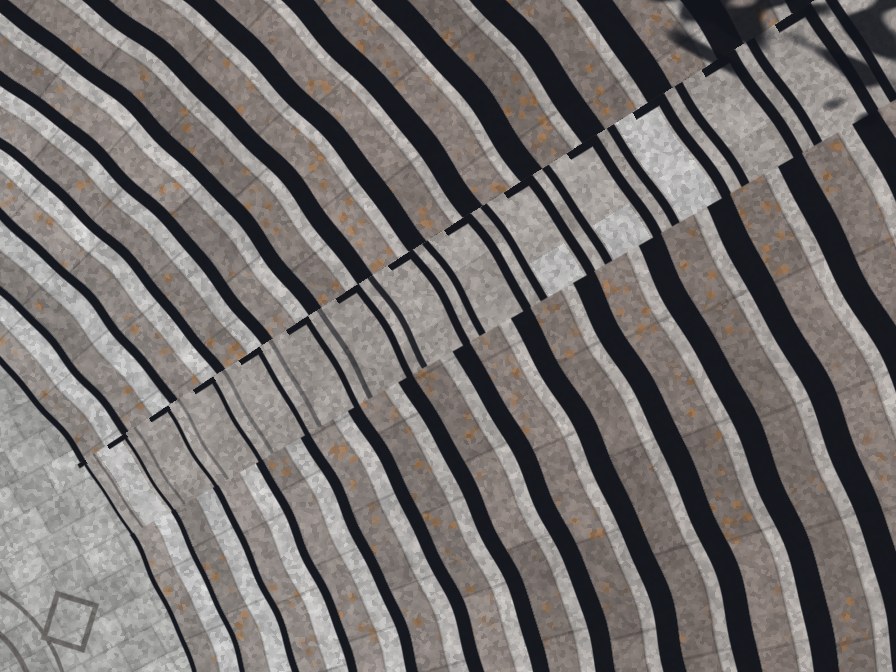
A WebGL 1 fragment shader for this pattern:

```glsl
precision highp float;
uniform vec2 u_resolution;

// Layout, in canvas heights
const vec2 CENTRE = vec2(-0.941, -0.441);
const float FIRST_RADIUS = 1.38;
const float ROW_GROWTH = 0.0523;
const float STAIR_LOW = 0.517;
const float STAIR_HIGH = 0.603;
const float SLAB_WIDTH = 0.48;
const float BLOCKS_PER_RADIAN = 12.5;
const float WAVE = 0.027;
const float UPPER_SHIFT = 0.27;
const float LOWER_SHIFT = 0.24;
const vec2 FRAME_POS = vec2(0.104, 0.075);
const vec2 FRAME_HALF = vec2(0.030, 0.034);
const vec2 ORCHESTRA = vec2(-0.104, -0.059);

// Palette
const vec3 SHADOW = vec3(0.065, 0.075, 0.10);
const vec3 BROWN = vec3(0.495, 0.455, 0.435);
const vec3 GREY = vec3(0.57, 0.545, 0.53);
const vec3 WARM_PALE = vec3(0.68, 0.66, 0.645);
const vec3 COOL_PALE = vec3(0.75, 0.75, 0.75);
const vec3 PAVING = vec3(0.66, 0.66, 0.655);
const vec3 LICHEN = vec3(0.70, 0.45, 0.22);

float hash(vec2 p) {
  return fract(sin(dot(p, vec2(127.1, 311.7))) * 43758.5);
}

// Nearest cell: distance and random value
vec2 cellular(vec2 p) {
  vec2 base = floor(p);
  vec2 best = vec2(9.0, 0.0);
  for (int y = -1; y <= 1; y++) {
    for (int x = -1; x <= 1; x++) {
      vec2 cell = base + vec2(float(x), float(y));
      vec2 seed = vec2(hash(cell), hash(cell + 41.3));
      float d = length(cell + seed - p);
      if (d < best.x) best = vec2(d, hash(cell + 7.9));
    }
  }
  return best;
}

mat2 turn(float angle) {
  float c = cos(angle), s = sin(angle);
  return mat2(c, -s, s, c);
}

// Repeating band around a centre in each row
float band(float k, float centre, float halfWidth, float aa) {
  float d = abs(fract(k - centre + 0.5) - 0.5) - halfWidth;
  return 1.0 - smoothstep(-aa, aa, d);
}

float line(float d, float width, float aa) {
  return 1.0 - smoothstep(width - aa, width + aa, abs(d));
}

vec3 pavedFloor(vec2 p, float px) {
  vec2 q = turn(0.5) * p * vec2(17.0, 21.0);
  q.x += hash(vec2(floor(q.y), 3.0));
  vec3 col = PAVING * (0.9 + 0.2 * hash(floor(q)));
  vec2 edge = 0.5 - abs(fract(q) - 0.5);
  col *= 0.9 + 0.1 * smoothstep(0.0, 0.07, min(edge.x, edge.y));
  // Sunken frame and round grooves
  vec2 box = abs(turn(-0.3) * (p - FRAME_POS)) - FRAME_HALF;
  float mark = line(max(box.x, box.y), 0.004, px);
  float ringDist = length(p - ORCHESTRA);
  mark = max(mark, line(ringDist - 0.205, 0.003, px));
  mark = max(mark, line(ringDist - 0.155, 0.004, px));
  return mix(col, GREY * 0.6, 0.75 * mark);
}

void main() {
  vec2 p = gl_FragCoord.xy / u_resolution.y;
  float px = 1.0 / u_resolution.y;

  // Rows grow geometrically outward from the centre
  vec2 d = p - CENTRE;
  float r = length(d);
  float a = atan(d.y, d.x);
  float k = log(r / FIRST_RADIUS) / ROW_GROWTH;
  float stairTop = STAIR_HIGH + 0.012 - 0.0021 * k;
  float upperShift = UPPER_SHIFT * smoothstep(-1.0, 2.0, k) * (1.0 - 0.5 * smoothstep(5.0, 10.0, k));
  float lowerShift = LOWER_SHIFT * smoothstep(0.0, 5.0, k) * (1.0 - smoothstep(0.25, 0.5, a));
  k -= a > stairTop ? upperShift : lowerShift;
  k += WAVE * (sin(a * 47.0 + k * 0.55) + 0.6 * sin(a * 83.0 - k * 0.8));
  float row = floor(k);
  float f = k - row;
  float aa = px / (r * ROW_GROWTH);
  float angleAa = px / r;
  float outer = smoothstep(-1.0, 8.0, k);
  float above = smoothstep(stairTop - angleAa, stairTop + angleAa, a);
  float below = 1.0 - smoothstep(STAIR_LOW - angleAa, STAIR_LOW + angleAa, a);
  float seats = max(above, below);

  // Stone texture
  vec2 coarse = cellular(p * 17.0);
  vec2 medium = cellular(p * 55.0 + 9.0);
  vec2 fine = cellular(p * 150.0);
  float grain = 0.86 + 0.11 * coarse.x + 0.12 * medium.x + 0.20 * (fine.y - 0.4);

  // Seat rows: worn slab, pale walkway, cast shadow
  float along = a * BLOCKS_PER_RADIAN + hash(vec2(row, 2.0));
  float block = hash(vec2(floor(along), row));
  float joint = line(abs(fract(along) - 0.5) - 0.5, 0.014, angleAa * BLOCKS_PER_RADIAN);
  vec3 slab = mix(GREY, BROWN, outer) * (0.9 + 0.2 * block);
  vec3 walk = mix(COOL_PALE, WARM_PALE, outer) * (0.95 + 0.1 * block);
  float isWalk = smoothstep(SLAB_WIDTH - aa, SLAB_WIDTH + aa, f);
  vec3 seatCol = mix(slab, walk, isWalk) * (1.0 - 0.15 * joint);
  seatCol *= 1.0 - 0.15 * line(f - SLAB_WIDTH, 0.02, aa);
  float nearStair = exp(-14.0 * max(a - stairTop, STAIR_LOW - a));
  float spots = smoothstep(0.68, 0.95, medium.y * 0.7 + coarse.y * 0.3 + 0.2 * nearStair);
  spots *= smoothstep(0.55, 0.2, medium.x) * (1.0 - isWalk);
  seatCol = mix(seatCol, LICHEN, 0.5 * spots * step(0.3, coarse.y));
  float shade = mix(0.10, 0.33, outer) + 0.03 * above;
  float seatShadow = band(k, 1.0 - 0.5 * shade, 0.5 * shade, aa);

  // Stairs: two narrow steps per row
  float stepId = row + 0.5 * step(0.22, f);
  float across = floor((a - STAIR_LOW) * 38.0);
  float stepTone = hash(vec2(stepId * 2.0, across));
  vec3 stairCol = mix(GREY, WARM_PALE, 0.2 + 0.7 * stepTone);
  float paleStep = step(0.30, f) * step(f, 0.85);
  float wholeStep = max(step(abs(row - 9.0), 0.5), step(abs(row + 1.0), 0.5));
  float lowCorner = step(6.5, row) * step(row, 8.5) * step(a, 0.545);
  stairCol = mix(stairCol, COOL_PALE, 0.85 * paleStep * max(wholeStep, lowCorner));
  float tread = mix(0.03, 0.065, outer);
  float minorStep = band(k, 0.22, tread * 0.85, aa) * mix(0.4, 1.0, smoothstep(3.0, 6.0, k));
  float stairShadow = max(band(k, 0.95, tread, aa), minorStep);
  float endShadow = line(a - stairTop + 0.0025, 0.003, angleAa) * step(0.55, f);
  stairShadow = max(stairShadow, endShadow);

  // Combine the parts
  vec3 col = mix(stairCol, seatCol, seats);
  float dark = mix(stairShadow, seatShadow, seats);
  float onRows = smoothstep(-1.0 - aa, -1.0 + aa, k);
  col = mix(pavedFloor(p, px), col, onRows) * grain;
  dark *= smoothstep(-1.2 - aa, -1.2 + aa, k);
  col = mix(col, SHADOW, 0.97 * dark);

  // Leafy shade in the upper corner
  float leaves = 0.035 * (sin(p.x * 70.0 + 3.0 * sin(p.y * 41.0)) + sin(p.y * 93.0 + p.x * 37.0));
  float tree = length((p - vec2(1.09, 0.99)) * vec2(0.8, 1.1));
  tree = min(tree, length((p - vec2(1.30, 0.95)) * vec2(1.3, 0.8)));
  col = mix(col, SHADOW, 0.85 * (1.0 - smoothstep(0.03, 0.09, tree + leaves)));

  gl_FragColor = vec4(col, 1.0);
}
```
